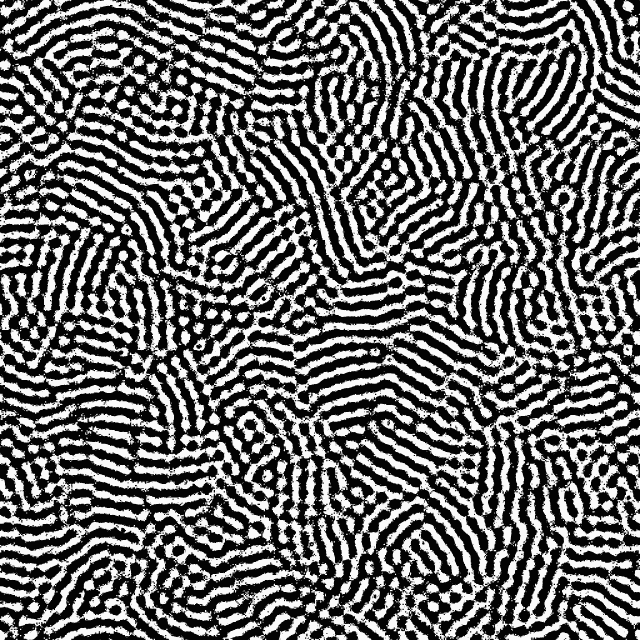
Write a WebGL 2 fragment shader that draws this pattern.

```glsl
#version 300 es
precision highp float;
precision highp int;
// Draws a black and white labyrinth of short curved stripes with speckled seams.

uniform vec2 u_resolution;
out vec4 outColor;

const float TAU = 6.28318531;
const float STRIPES = 43.0; // stripe periods across the canvas

// Three random values for a grid cell; the grid wraps after "period" cells.
vec3 cellHash(ivec2 cell, int period) {
  ivec2 wrapped = (cell + period) % period;
  uvec3 v = uvec3(wrapped, period) * 1664525u + 1013904223u;
  v.x += v.y * v.z; v.y += v.z * v.x; v.z += v.x * v.y;
  v ^= v >> 16u;
  v.x += v.y * v.z; v.y += v.z * v.x; v.z += v.x * v.y;
  return vec3(v >> 8u) / 16777216.0;
}

// Cellular noise of wave patches, each with its own direction and bend.
// The length of the result drops where neighbouring patches disagree.
vec2 stripePatches(vec2 uv) {
  const int CELLS = 10;
  ivec2 home = ivec2(floor(uv * float(CELLS)));
  vec2 sum = vec2(0.0);
  float total = 0.0;
  for (int y = -2; y <= 2; y++) {
    for (int x = -2; x <= 2; x++) {
      ivec2 cell = home + ivec2(x, y);
      vec3 rnd = cellHash(cell, CELLS);
      vec2 r = uv - (vec2(cell) + rnd.xy) / float(CELLS);
      float angle = TAU * rnd.z;
      vec2 dir = vec2(cos(angle), sin(angle));
      float across = dot(r, dir);
      float along = dot(r, vec2(-dir.y, dir.x));
      float bend = 9.0 * (fract(rnd.x * 37.0 + rnd.y * 11.0) - 0.5);
      float phase = TAU * (STRIPES * (across + bend * along * along) + rnd.y * 5.0);
      float weight = exp(-180.0 * dot(r, r));
      sum += weight * vec2(cos(phase), sin(phase));
      total += weight;
    }
  }
  return sum / total;
}

// Layered sines of stripe wavelength in all directions: lumps on the stripes.
float lumps(vec2 uv) {
  float sum = 0.0;
  for (int i = 0; i < 16; i++) {
    float n = float(i);
    float angle = n * 2.4;
    float radius = STRIPES * (0.95 + 0.25 * fract(n * 0.618));
    vec2 wave = round(radius * vec2(cos(angle), sin(angle)));
    sum += cos(TAU * (dot(wave, uv) + fract(n * n * 0.371)));
  }
  return 0.141 * sum;
}

void main() {
  vec2 uv = gl_FragCoord.xy / u_resolution;
  vec2 patches = stripePatches(uv);
  float bumps = lumps(uv);

  // Even out the stripe strength; lumps and speckle take over along the seams.
  float order = length(patches);
  float inPatch = smoothstep(0.0, 0.8, order);
  float stripes = 1.25 * patches.x / (order + 0.25);
  float level = stripes + bumps * mix(1.0, 0.5, inPatch) - mix(0.08, 0.23, inPatch);
  float roughness = mix(1.0, 0.42, inPatch);

  vec2 field = vec2(level, bumps);
  vec2 slopeX = dFdx(field);
  vec2 slopeY = dFdy(field);

  // Smooth the edges by averaging 4 x 4 thresholded samples.
  const int GRAINS = 512;
  float coverage = 0.0;
  for (int i = 0; i < 16; i++) {
    vec2 offset = (vec2(i % 4, i / 4) + 0.5) / 4.0 - 0.5;
    vec2 here = field + slopeX * offset.x + slopeY * offset.y;
    vec2 grain = floor((gl_FragCoord.xy + offset) / u_resolution * float(GRAINS));
    float noise = 2.0 * cellHash(ivec2(grain), GRAINS).x - 1.0;
    noise *= noise * noise * roughness;
    bool inStripe = here.x + noise > 0.0;
    bool inHole = here.y + 0.6 * noise > 1.15; // dark pits in the highest lumps
    coverage += inStripe && !inHole ? 1.0 / 16.0 : 0.0;
  }

  vec3 ink = vec3(0.01);
  vec3 paper = vec3(0.98);
  outColor = vec4(mix(ink, paper, coverage), 1.0);
}
```
